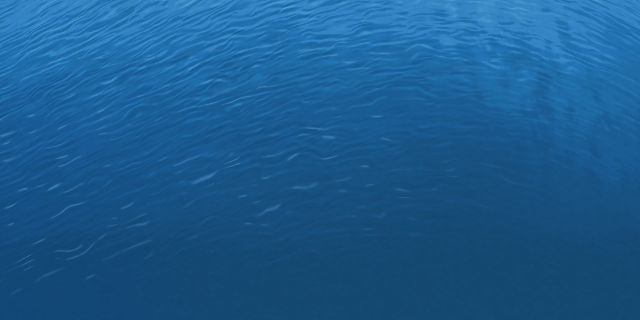
A Shadertoy shader for this texture:

```glsl
// Deep blue open water seen from above, with curved wind ripples and a pale sheen.
#define WAVE_FREQ 30.0
#define WAVE_AMP 0.15
#define FINE_AMP 0.12
#define CHOP_AMP 0.15
#define SWELL_AMP 0.20
#define GLINT_AMP 0.50
#define SHEEN_AMP 0.19
#define SHADE_AMP 0.14
#define GLINT_COLOR vec3(0.36, 0.61, 0.81)

float hash(vec2 p) {
    return fract(sin(dot(p, vec2(127.1, 311.7))) * 43758.5453);
}

float noise(vec2 p) {
    vec2 i = floor(p), f = fract(p);
    f = f * f * (3.0 - 2.0 * f);
    return mix(mix(hash(i), hash(i + vec2(1, 0)), f.x),
               mix(hash(i + vec2(0, 1)), hash(i + vec2(1, 1)), f.x), f.y);
}

float fbm(vec2 p) {
    float sum = 0.0, amp = 0.5;
    for (int i = 0; i < 4; i++) {
        sum += amp * noise(p);
        p = mat2(1.6, 1.2, -1.2, 1.6) * p + 7.3;
        amp *= 0.5;
    }
    return sum / 0.9375;
}

// Water colour from the dark depths (0) to the bright sky reflection (1)
vec3 waterColor(float t) {
    vec3 c = vec3(0.08, 0.285, 0.445);
    c = mix(c, vec3(0.09, 0.32, 0.51), smoothstep(0.14, 0.36, t));
    c = mix(c, vec3(0.10, 0.36, 0.58), smoothstep(0.36, 0.60, t));
    c = mix(c, vec3(0.12, 0.42, 0.65), smoothstep(0.60, 0.79, t));
    c = mix(c, vec3(0.13, 0.45, 0.70), smoothstep(0.79, 0.89, t));
    c = mix(c, vec3(0.20, 0.52, 0.76), smoothstep(0.89, 1.00, t));
    return mix(c, vec3(0.32, 0.62, 0.83), smoothstep(1.05, 1.40, t));
}

// Coordinates along and across the crests, which bend from rising to falling
vec2 crestSpace(vec2 p) {
    float across = p.y - 0.5 * p.x + 0.09 * p.x * p.x * p.x;
    across += 0.3 * across * across;
    float along = (p.x - 1.0) * (1.0 + 0.25 * p.y) + 0.3 * p.y;
    return vec2(along, across);
}

// Wave train (0 to 1) whose phase wanders so crests break up
float waveTrain(vec2 q, float freq, float seed) {
    float wander = 1.3 * noise(q * vec2(0.36, 0.55) * freq + seed);
    wander += 0.35 * noise(q * vec2(0.85, 1.3) * freq + seed + 9.0);
    return 0.5 + 0.5 * sin(6.2832 * (q.y * freq + wander));
}

void mainImage(out vec4 fragColor, in vec2 fragCoord) {
    vec2 uv = fragCoord / iResolution.xy;
    vec2 p = vec2(2.0 * uv.x, uv.y);

    // Two crossing wave trains, each broken into short crests, over uneven chop
    vec2 q = crestSpace(p);
    float big = waveTrain(q + vec2(0.0, 0.06 * q.x), WAVE_FREQ, 3.0);
    float small = waveTrain(q - vec2(0.0, 0.10 * q.x), WAVE_FREQ * 1.7, 41.0);
    float bigBreak = smoothstep(0.2, 0.85, noise(q * vec2(15.0, 36.0) + 17.0));
    float smallBreak = smoothstep(0.2, 0.85, noise(q * vec2(23.0, 52.0) + 63.0));
    float chop = noise(q * vec2(18.0, 85.0) + 29.0) - 0.5;
    float swell = fbm(q * vec2(2.2, 7.0) + 4.0) - 0.5;
    float ripples = WAVE_AMP * (pow(big, 2.0) - 0.37) * (0.2 + 1.4 * bigBreak);
    ripples += FINE_AMP * (pow(small, 1.7) - 0.41) * (0.2 + 1.4 * smallBreak);
    ripples += CHOP_AMP * chop;

    // Contrast fades toward the foreground and the smoother right side
    float relief = mix(0.12, 1.15, smoothstep(0.05, 1.0, p.y + 0.22 * (1.0 - p.x)));
    relief *= mix(1.0, 0.8, smoothstep(1.1, 1.9, p.x));
    relief *= 0.6 + 0.8 * fbm(p * 4.0 + 12.0);

    // Pale streaky sheen with a soft left edge, spreading to the right corner
    float band = p.x - 1.90 + 0.68 * (p.y - 0.35);
    float spread = exp(-(band < 0.0 ? 32.0 : 9.0) * band * band);
    float streaks = fbm(vec2(p.x * 30.0 + p.y * 10.0, p.y * 14.0 - p.x * 4.0));
    float sheen = spread * smoothstep(0.2, 0.65, p.y) * smoothstep(0.2, 0.75, streaks);

    // Calm dark area left of the sheen
    vec2 calm = (p - vec2(1.48, 0.57)) * vec2(2.2, 3.2);
    float shade = exp(-dot(calm, calm));

    float light = 1.06 * p.y - 0.03 + SWELL_AMP * swell * (0.3 + 0.7 * p.y) + relief * ripples;
    light += SHEEN_AMP * sheen - SHADE_AMP * shade;
    vec3 color = waterColor(light);

    // Left foreground is bluer and right foreground greyer
    color += vec3(-0.012, -0.008, 0.022) * (1.0 - smoothstep(0.0, 0.9, p.x)) * (1.0 - p.y);

    // Sparse hairline glints on the sharpest crests
    float patches = smoothstep(0.62, 0.9, noise(q * vec2(20.0, 46.0) + 83.0));
    float clusters = smoothstep(0.3, 0.65, noise(p * vec2(5.0, 7.0) + 51.0));
    float glint = pow(big, 7.0) * patches * (0.3 + 0.7 * clusters);
    glint *= smoothstep(0.05, 0.6, p.y + 0.25 * (1.0 - p.x)) * (1.0 - 0.7 * smoothstep(1.0, 1.7, p.x));
    color = mix(color, GLINT_COLOR, GLINT_AMP * glint);

    // Slight grain of tiny wavelets
    color *= 1.0 + 0.04 * (noise(p * vec2(95.0, 140.0)) - 0.5);
    fragColor = vec4(color, 1.0);
}
```
